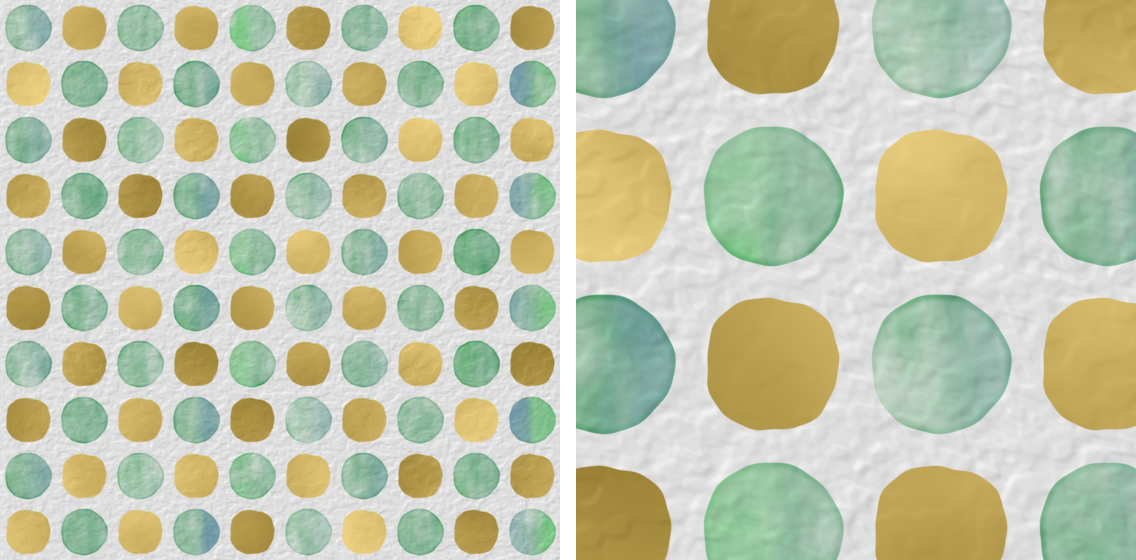
Left: the whole. Right: its middle third, enlarged.
Reproduce this pattern procedurally as a Shadertoy shader.

```glsl
// Checkered grid of gold foil and green watercolour dots on embossed paper.
// Outlines are layered sines in polar form; paper grain, foil ripples and
// pigment come from cellular noise that wraps, so the canvas tiles.

#define GRID 10.0
#define GOLD_RADIUS 0.403
#define WASH_RADIUS 0.415
#define PAPER_TONE 0.873
#define GRAIN 0.055
#define FOIL_RIPPLE 0.16
#define RIM_WIDTH 0.05
#define GOLD_DARK vec3(0.60, 0.50, 0.20)
#define GOLD_LIGHT vec3(0.89, 0.78, 0.47)
#define WASH_PALE vec3(0.75, 0.82, 0.77)
#define WASH_GREEN vec3(0.37, 0.64, 0.46)

// Pigment of each column: depth, blue (sign gives its side), lime
const vec3 STAIN[10] = vec3[10](
    vec3(0.32, 0.45, 0.0), vec3(0.52, 0.15, 0.0), vec3(0.25, 0.05, 0.15),
    vec3(0.45, 0.75, 0.0), vec3(0.30, 0.05, 0.8), vec3(0.15, 0.35, 0.1),
    vec3(0.45, 0.40, 0.0), vec3(0.40, 0.05, 0.0), vec3(0.60, 0.10, 0.2),
    vec3(0.40, -0.8, 0.7));

vec3 hash3(vec2 p) {
    vec3 v = fract(p.xyx * vec3(0.1031, 0.1030, 0.0973));
    v += dot(v, v.yxz + 33.33);
    return fract((v.xxy + v.yzz) * v.zyx);
}

// Signed blobs, one per cell; wraps after n cells
float cells(vec2 uv, vec2 n) {
    vec2 p = uv * n, base = floor(p);
    float sum = 0.0;
    for (int y = -1; y <= 1; y++)
    for (int x = -1; x <= 1; x++) {
        vec2 cell = base + vec2(x, y);
        vec3 rnd = hash3(mod(cell, n));
        vec2 d = cell + rnd.xy - p;
        float k = max(0.0, 1.0 - dot(d, d));
        sum += (rnd.z * 2.0 - 1.0) * k * k;
    }
    return sum;
}

// Light from the upper left over soft plateaus
float relief(vec2 uv, vec2 n) {
    vec2 e = vec2(0.0014, -0.0014);
    return smoothstep(-0.35, 0.35, cells(uv + e, n))
         - smoothstep(-0.35, 0.35, cells(uv - e, n));
}

// Signed distances to the hand-cut outlines, negative inside
float goldShape(vec2 q) {
    float a = atan(q.y, q.x);
    float wobble = -0.013 * cos(4.0 * a + 0.3) + 0.005 * sin(3.0 * a + 1.0)
                 + 0.004 * sin(7.0 * a + 2.0) + 0.003 * sin(13.0 * a);
    return length(q) - GOLD_RADIUS - wobble;
}

float washShape(vec2 q) {
    float a = atan(q.y, q.x);
    float wobble = 0.007 * cos(3.0 * a) + 0.004 * sin(5.0 * a + 1.5)
                 + 0.003 * sin(11.0 * a);
    return length(q) - WASH_RADIUS - wobble;
}

vec3 goldFoil(vec2 uv, vec2 q, vec3 rnd) {
    float turn = 6.2832 * rnd.y;
    float tone = 0.1 + 0.95 * rnd.x + 0.35 * dot(q, vec2(cos(turn), sin(turn)))
               + 0.09 * cells(uv, vec2(28.0));
    tone += FOIL_RIPPLE * (0.15 + rnd.z) * relief(uv, vec2(80.0, 95.0));
    return mix(GOLD_DARK, GOLD_LIGHT, clamp(tone, 0.0, 1.15));
}

vec3 watercolour(vec2 uv, vec2 q, float dist, vec2 id, vec3 rnd) {
    vec3 stain = STAIN[int(id.x)];
    float streak = cells(uv, vec2(90.0, 16.0));
    float blotch = cells(uv, vec2(34.0));
    float depth = stain.x + 0.2 * (rnd.x - 0.5) + 0.20 * blotch
                + 0.16 * streak + 0.10 * cells(uv, vec2(80.0));
    // Pigment gathers at the drying rim
    float rim = smoothstep(-RIM_WIDTH, 0.0, dist);
    depth += rim * (0.38 + 0.25 * blotch);
    vec3 col = mix(WASH_PALE, WASH_GREEN, clamp(depth, 0.0, 1.3));
    // Blue bleeds in on one side, lime on the other
    float side = q.x * sign(stain.y) + 0.08 * streak;
    float blue = abs(stain.y) * (0.5 + 0.7 * rnd.y) * smoothstep(-0.15, 0.3, side);
    float lime = stain.z * (0.5 + 0.5 * rnd.z) * smoothstep(-0.2, 0.3, -side);
    col = mix(col, vec3(0.43, 0.57, 0.68), min(blue, 1.0) * (0.75 + 0.25 * blotch));
    return mix(col, vec3(0.42, 0.81, 0.45), lime * clamp(0.6 + 0.5 * blotch, 0.0, 1.0));
}

void mainImage(out vec4 fragColor, in vec2 fragCoord) {
    vec2 uv = fragCoord / iResolution.xy;
    vec2 id = min(floor(uv * GRID), GRID - 1.0);
    vec2 q = uv * GRID - id - 0.5;
    float aa = GRID / iResolution.y;
    vec3 rnd = hash3(id + 7.0);

    // Embossed paper
    float paper = PAPER_TONE + GRAIN * relief(uv, vec2(85.0, 115.0))
                + 0.6 * GRAIN * relief(uv, vec2(170.0, 190.0));
    vec3 col = vec3(paper);

    // Gold on even cells, translucent wash on odd ones
    bool gold = mod(id.x + id.y, 2.0) < 0.5;
    float dist = gold ? goldShape(q) : washShape(q);
    vec3 dot_ = gold ? goldFoil(uv, q, rnd)
                     : watercolour(uv, q, dist, id, rnd) * paper / PAPER_TONE;
    col = mix(col, dot_, smoothstep(aa, -aa, dist));
    fragColor = vec4(clamp(col, 0.0, 1.0), 1.0);
}
```
